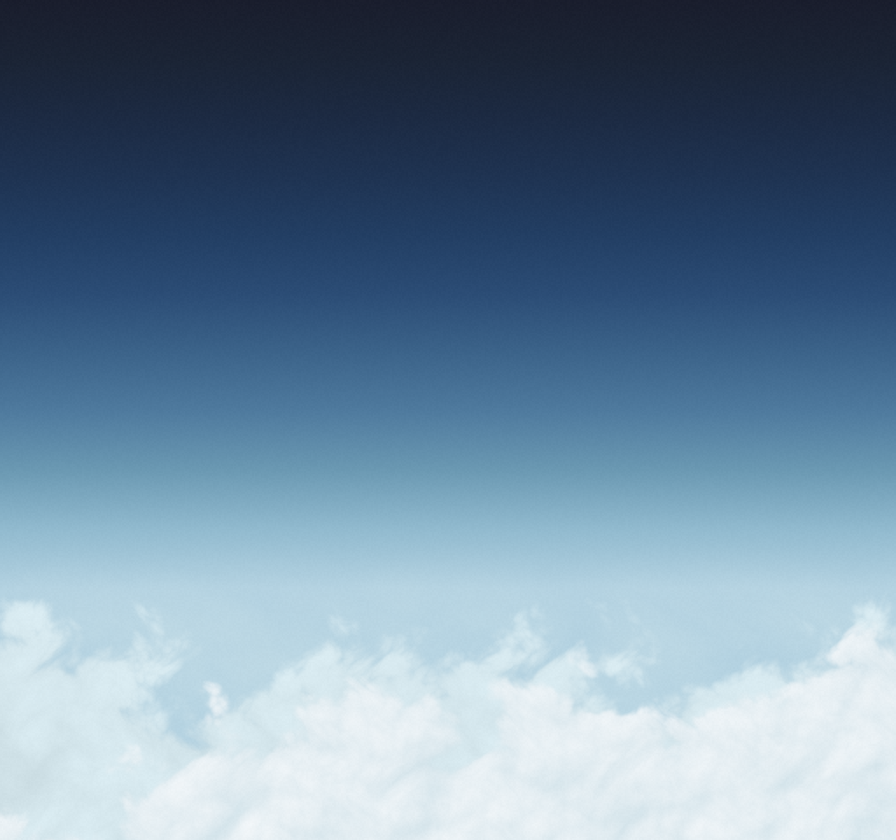
A WebGL 2 fragment shader for this background:

```glsl
#version 300 es
precision highp float;
uniform vec2 u_resolution;
out vec4 fragColor;

vec2 hash2(vec2 cell) {
    vec3 q = fract(cell.xyx * vec3(0.1031, 0.1030, 0.0973));
    q += dot(q, q.yzx + 33.33);
    return fract((q.xx + q.yz) * q.zy);
}

// Smooth cellular noise: rounded lobes around scattered points.
float lobes(vec2 p) {
    vec2 cell = floor(p), local = fract(p);
    float sum = 0.0;
    for (int j = -1; j <= 1; j++)
        for (int i = -1; i <= 1; i++) {
            vec2 offset = vec2(i, j);
            vec2 d = offset + hash2(cell + offset) - local;
            sum += exp(-11.0 * dot(d, d));
        }
    return 0.14 + log(sum + 0.001) / 11.0;
}

// Layered lobes, bent by sines so that the cells do not show.
float billow(vec2 p) {
    p += 0.012 * sin(p.yx * vec2(31.0, 27.0) + vec2(0.7, 2.1));
    p += 0.005 * sin(p.yx * vec2(83.0, 71.0) + vec2(1.9, 0.4));
    float total = 0.0, weight = 0.5;
    p *= 9.0;
    for (int i = 0; i < 5; i++) {
        total += weight * lobes(p);
        p = mat2(0.8, 0.6, -0.6, 0.8) * p * 1.95 + 7.3;
        weight *= 0.55;
    }
    return total;
}

float spot(vec2 uv, vec2 center, vec2 radius) {
    vec2 d = (uv - center) / radius;
    return exp(-dot(d, d));
}

vec3 skyColor(float y) {
    const vec3 bands[11] = vec3[11](
        vec3(0.70, 0.82, 0.88), vec3(0.57, 0.73, 0.81), vec3(0.42, 0.60, 0.70),
        vec3(0.31, 0.48, 0.62), vec3(0.235, 0.39, 0.54), vec3(0.17, 0.30, 0.46),
        vec3(0.135, 0.245, 0.39), vec3(0.12, 0.20, 0.32), vec3(0.11, 0.165, 0.26),
        vec3(0.105, 0.14, 0.205), vec3(0.10, 0.115, 0.175));
    float t = clamp((y - 0.30) / 0.07, 0.0, 9.999);
    int i = int(t);
    return mix(bands[i], bands[i + 1], fract(t));
}

// Heights of the near (x) and far (y) cloud banks.
vec2 ridges(float x) {
    const vec2 tops[9] = vec2[9](
        vec2(0.03, 0.28), vec2(0.076, 0.25), vec2(0.15, 0.205),
        vec2(0.205, 0.245), vec2(0.20, 0.235), vec2(0.20, 0.24),
        vec2(0.16, 0.225), vec2(0.205, 0.22), vec2(0.265, 0.275));
    float t = clamp(x * 8.0, 0.0, 7.999);
    int i = int(t);
    return mix(tops[i], tops[i + 1], smoothstep(0.0, 1.0, fract(t)));
}

void main() {
    vec2 uv = gl_FragCoord.xy / u_resolution;
    vec2 p = gl_FragCoord.xy / u_resolution.y;
    vec3 color = skyColor(uv.y);

    if (uv.y < 0.42) {
        float puff = billow(p);
        float relief = puff - billow(p + vec2(-0.008, 0.014));
        float farPuff = billow(p * 1.15 + 3.7);
        vec2 top = ridges(uv.x);

        // Thin haze over the horizon
        float wisps = 0.5 + 2.0 * billow(p * vec2(0.45, 0.7) + 9.1);
        float haze = smoothstep(0.36, 0.24, uv.y) * clamp(wisps, 0.0, 1.0);
        color = mix(color, vec3(0.82, 0.90, 0.92), 0.45 * haze);

        // Far bank, opened by blue gaps
        float gaps = spot(uv, vec2(0.18, 0.16), vec2(0.045, 0.04))
                   + spot(uv, vec2(0.29, 0.21), vec2(0.04, 0.025))
                   + spot(uv, vec2(0.70, 0.175), vec2(0.055, 0.025))
                   + spot(uv, vec2(0.79, 0.21), vec2(0.035, 0.025));
        float farDepth = top.y - uv.y + 0.38 * farPuff - 0.09 * gaps;
        float farMask = smoothstep(-0.03, 0.045, farDepth);
        vec3 farColor = vec3(0.855, 0.92, 0.94) + 0.16 * farPuff;
        color = mix(color, farColor, 0.88 * farMask);

        // Near bank with lit crowns and soft blue hollows
        float nearDepth = top.x - uv.y + 0.34 * puff
                        - 0.04 * spot(uv, vec2(0.69, 0.18), vec2(0.04, 0.03));
        float nearMask = smoothstep(-0.015, 0.03, nearDepth);
        float light = clamp(0.68 + 1.1 * relief + 0.9 * puff, 0.0, 1.0);
        vec3 nearColor = mix(vec3(0.80, 0.875, 0.905), vec3(0.95, 0.965, 0.975), light);
        color = mix(color, nearColor, 0.95 * nearMask);
    }

    // Faint grain
    color += 0.012 * (hash2(floor(p * 480.0)).x - 0.5);
    fragColor = vec4(clamp(color, 0.0, 1.0), 1.0);
}
```
